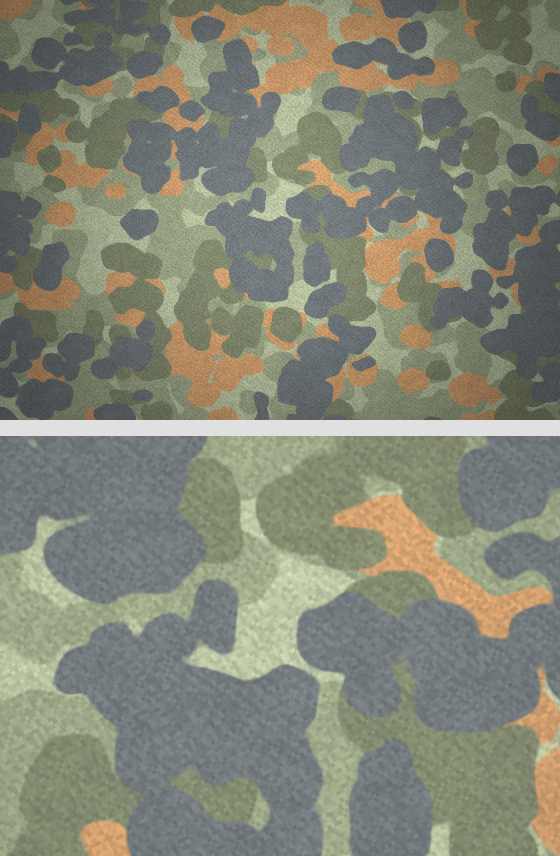
Top: the whole. Bottom: its middle third, enlarged.
Reproduce this texture procedurally as a WebGL 2 fragment shader.

```glsl
#version 300 es
precision highp float;

uniform vec2 u_resolution;
out vec4 fragColor;

const vec3 PALE_GREEN = vec3(0.61, 0.645, 0.53);
const vec3 MID_GREEN  = vec3(0.515, 0.55, 0.445);
const vec3 DARK_GREEN = vec3(0.43, 0.455, 0.365);
const vec3 RUST       = vec3(0.69, 0.525, 0.365);
const vec3 SLATE      = vec3(0.375, 0.40, 0.41);

vec3 hash3(vec2 cell, float seed) {
    vec3 q = fract((cell.xyx + seed * 17.3) * vec3(0.1031, 0.1030, 0.0973));
    q += dot(q, q.yxz + 33.33);
    return fract((q.xxy + q.yzz) * q.zyx);
}

float smoothMin(float a, float b, float k) {
    float h = max(k - abs(a - b), 0.0) / k;
    return min(a, b) - h * h * k * 0.25;
}

// Layered sines in turning directions, roughly zero mean and unit deviation
float layeredSines(vec2 p, float frequency, float seed) {
    float total = 0.0;
    for (int i = 0; i < 4; i++) {
        float n = float(i);
        float angle = n * 2.4 + seed * 1.3;
        float wave = frequency * (1.0 + 0.55 * n);
        vec2 direction = vec2(cos(angle), sin(angle));
        total += sin(dot(p, direction) * wave + seed * (2.7 + 1.9 * n) + 0.6 * total);
    }
    return total / 1.414;
}

// Signed distance to merged round spots that gather into clusters
float spotDistance(vec2 p, float cellSize, float clusterFrequency, float threshold, float seed) {
    vec2 grid = p / cellSize;
    vec2 home = floor(grid);
    float d = 1.0;
    for (int y = -1; y <= 1; y++) {
        for (int x = -1; x <= 1; x++) {
            vec2 cell = home + vec2(x, y);
            vec3 place = hash3(cell, seed);
            vec3 form = hash3(cell, seed + 5.0);
            vec2 center = cell + 0.5 + 0.7 * (place.xy - 0.5);
            float density = layeredSines(center * cellSize, clusterFrequency, seed);
            if (density + 1.4 * (place.z - 0.5) > threshold) {
                float stretch = mix(0.82, 1.1, form.y);
                vec2 offset = (grid - center) * vec2(stretch, 1.0 / stretch);
                d = smoothMin(d, length(offset) - mix(0.34, 0.72, form.x), 0.18);
            }
        }
    }
    return d * cellSize;
}

vec3 paint(vec3 under, vec3 ink, float d, float softness) {
    return mix(ink, under, smoothstep(-softness, softness, d));
}

// Diagonal twill threads with irregular grain
float weave(vec2 p) {
    vec2 thread = vec2(p.x + 0.5 * p.y, p.y - 0.5 * p.x);
    float grain = hash3(floor(thread * 290.0), 3.0).x - 0.5;
    float twill = sin(dot(p, vec2(470.0, 620.0)));
    return 1.0 + 0.15 * grain + 0.022 * twill;
}

void main() {
    vec2 p = (gl_FragCoord.xy - 0.5 * u_resolution) / u_resolution.y;
    float softness = max(0.0018, 0.7 / u_resolution.y);

    // Slightly wavering outlines
    vec2 waver = vec2(layeredSines(p, 42.0, 2.0), layeredSines(p, 42.0, 7.0));
    vec2 cloth = p + 0.0035 * waver + 4.0;

    // Printed layers, from the ground up
    vec3 color = PALE_GREEN;
    color = paint(color, MID_GREEN, spotDistance(cloth, 0.075, 11.0, -0.9, 1.0), softness);
    color = paint(color, RUST, spotDistance(cloth, 0.064, 11.0, 0.4, 4.0), softness);
    color = paint(color, DARK_GREEN, spotDistance(cloth, 0.062, 10.0, 0.5, 9.0), softness);
    color = paint(color, SLATE, spotDistance(cloth, 0.057, 7.5, 0.25, 13.0), softness);

    // Bright middle, darker corners
    float light = mix(1.22, 0.74, smoothstep(0.08, 0.85, length(p)));
    float mottle = 1.0 + 0.012 * layeredSines(p, 60.0, 5.0);

    fragColor = vec4(color * light * mottle * weave(p), 1.0);
}
```
